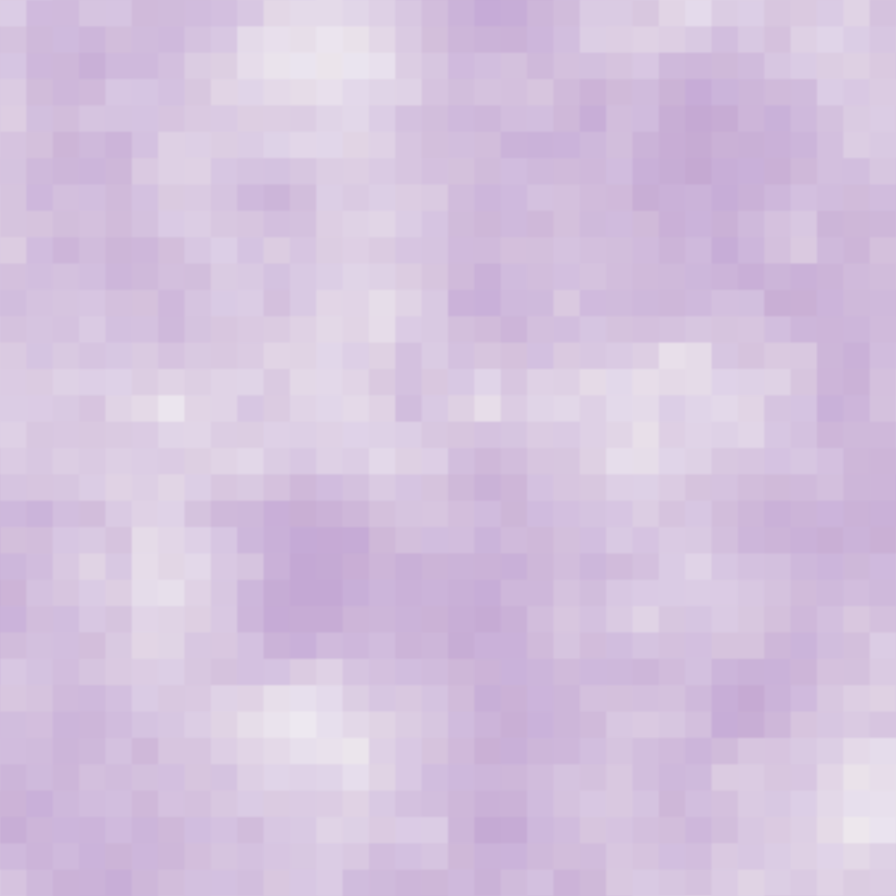
Reproduce this texture procedurally as a WebGL 2 fragment shader.

```glsl
#version 300 es
precision highp float;

uniform vec2 u_resolution;
out vec4 fragColor;

const float CELLS = 34.0;
const float EDGE_SOFTNESS = 0.07;
const vec3 DEEP_LILAC = vec3(0.77, 0.66, 0.83);
const vec3 PALE_MIST = vec3(0.95, 0.94, 0.95);

// Integer hash of a lattice point, from 0 to 1
float hash(vec2 point, uint seed) {
    uvec2 q = uvec2(ivec2(floor(point)));
    uint h = q.x * 1664525u + q.y * 22695477u + seed * 747796u;
    h ^= h >> 16;
    h *= 2146121u;
    h ^= h >> 15;
    h *= 73244475u;
    h ^= h >> 16;
    return float(h & 65535u) / 65535.0;
}

// Smooth value noise centred on zero
float valueNoise(vec2 p, uint seed) {
    vec2 i = floor(p);
    vec2 f = fract(p);
    f = f * f * (3.0 - 2.0 * f);
    float low = mix(hash(i, seed), hash(i + vec2(1.0, 0.0), seed), f.x);
    float high = mix(hash(i + vec2(0.0, 1.0), seed), hash(i + 1.0, seed), f.x);
    return mix(low, high, f.y) - 0.5;
}

// Flat rectangular patches, with rows shifted at random
float patches(vec2 cell, vec2 size, uint seed) {
    float row = floor(cell.y / size.y);
    float shift = floor(hash(vec2(row, 0.0), seed) * size.x);
    return hash(vec2(floor((cell.x + shift) / size.x), row), seed + 1u) - 0.5;
}

// Cloud brightness of one cell, about zero mean and unit deviation
float cloud(vec2 cell) {
    vec2 p = (cell + 0.5) / CELLS;
    float sum = valueNoise(p * 4.7 + 3.3, 11u);
    sum += 0.7 * valueNoise(p * 8.9 + 7.1, 23u);
    sum += 0.45 * valueNoise(p * 17.3 + 1.7, 37u);
    sum += 0.18 * patches(cell, vec2(3.0, 2.0), 41u);
    sum += 0.18 * patches(cell, vec2(2.0, 3.0), 53u);
    sum += 0.24 * (hash(cell, 67u) - 0.5);
    return sum / 0.298;
}

vec3 cellColor(vec2 cell) {
    float z = cloud(cell);
    float tone = clamp(0.365 + 0.185 * z + 0.015 * z * z, 0.0, 1.0);
    float tint = hash(cell, 79u) - 0.5;
    return mix(DEEP_LILAC, PALE_MIST, tone) + tint * vec3(-0.006, -0.004, 0.014);
}

void main() {
    vec2 p = gl_FragCoord.xy / u_resolution * CELLS;

    // Blend the four nearest cells across a narrow seam
    vec2 corner = floor(p - 0.5);
    vec2 offset = p - 0.5 - corner;
    vec2 blend = smoothstep(0.5 - EDGE_SOFTNESS, 0.5 + EDGE_SOFTNESS, offset);
    vec3 color = vec3(0.0);
    for (int y = 0; y < 2; y++) {
        for (int x = 0; x < 2; x++) {
            vec2 side = vec2(x, y);
            vec2 weight = mix(1.0 - blend, blend, side);
            color += weight.x * weight.y * cellColor(corner + side);
        }
    }
    fragColor = vec4(color, 1.0);
}
```
